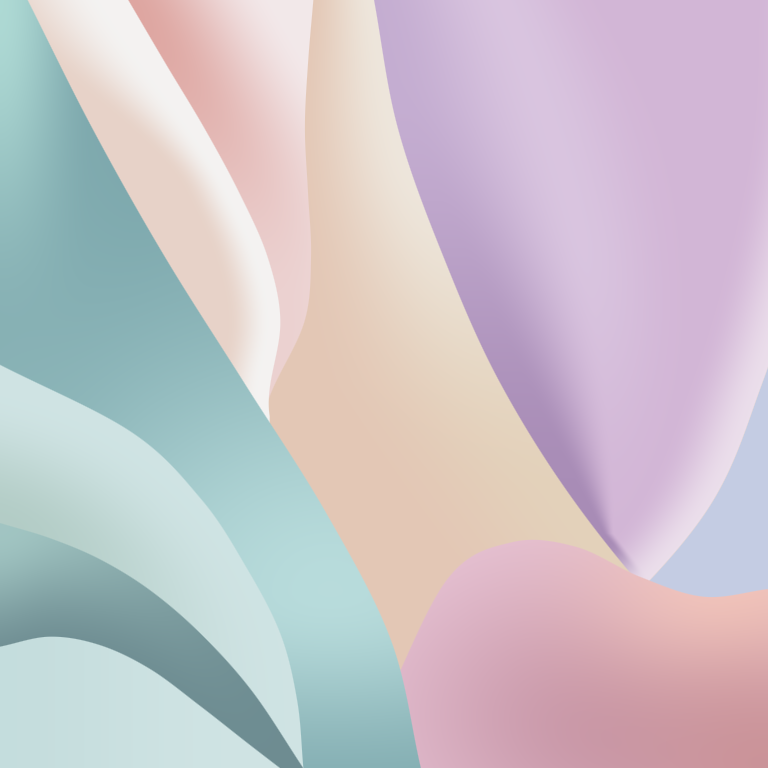
Reproduce this background procedurally as a Shadertoy shader.

```glsl
// Soft pastel backdrop of overlapping petals, leaves and waves.

// Edge profiles: seven evenly spaced knots each, in canvas units.
const float STEM_EDGE[7]   = float[7](.036, .120, .214, .319, .424, .509, .548);
const float LILAC_LEFT[7]  = float[7](.487, .518, .577, .652, .758, .898, 1.068);
const float LILAC_RIGHT[7] = float[7](1.081, 1.074, 1.042, .992, .919, .768, .573);
const float WAVE_TOP[7]    = float[7](.082, .247, .294, .288, .249, .223, .233);
const float BACK_PETAL[7]  = float[7](.408, .401, .397, .401, .405, .397, .358);
const float FRONT_PETAL[7] = float[7](.167, .216, .266, .311, .348, .365, .352);
const float LEAF_EDGE[7]   = float[7](.0, .171, .262, .320, .365, .387, .395);
const float LEAF_BASE[7]   = float[7](.319, .299, .271, .230, .173, .099, .0);
const float HILL_TOP[7]    = float[7](.158, .171, .160, .129, .081, .030, -.020);

const vec3 TAN         = vec3(.89, .78, .71);
const vec3 CREAM       = vec3(.93, .90, .86);
const vec3 SAND        = vec3(.89, .82, .73);
const vec3 SKY         = vec3(.77, .80, .89);
const vec3 LILAC       = vec3(.825, .715, .84);
const vec3 LILAC_LIGHT = vec3(.85, .77, .875);
const vec3 LILAC_EDGE  = vec3(.77, .68, .82);
const vec3 LILAC_DEEP  = vec3(.66, .55, .715);
const vec3 LILAC_GLOW  = vec3(.92, .87, .92);
const vec3 PINK        = vec3(.93, .80, .87);
const vec3 MAUVE       = vec3(.78, .59, .66);
const vec3 SALMON      = vec3(.96, .79, .75);
const vec3 ROSE        = vec3(.87, .65, .63);
const vec3 BLUSH       = vec3(.95, .91, .915);
const vec3 PETAL       = vec3(.905, .825, .785);
const vec3 WHITE       = vec3(.955, .95, .945);
const vec3 TEAL        = vec3(.48, .65, .67);
const vec3 AQUA        = vec3(.72, .86, .86);
const vec3 TEAL_DARK   = vec3(.43, .55, .57);
const vec3 TEAL_SOFT   = vec3(.63, .77, .76);
const vec3 MINT        = vec3(.81, .89, .89);
const vec3 SAGE        = vec3(.70, .80, .775);

// Smooth curve through the knots; t counts knots from zero.
float curve(float t, float k[7]) {
    t = clamp(t, -.5, 6.5);
    int i = int(clamp(floor(t), 0., 5.));
    float f = t - float(i), a = k[i], b = k[i + 1];
    float before = i > 0 ? k[i - 1] : 2. * a - b;
    float after = i < 5 ? k[i + 2] : 2. * b - a;
    float m = .5 * (b - before), n = .5 * (after - a);
    return a + f * (m + f * (3. * (b - a) - 2. * m - n + f * (2. * (a - b) + m + n)));
}

// Antialiased coverage, full where d is positive.
float cover(float d) {
    return clamp(.5 + d / max(fwidth(d), 1e-5), 0., 1.);
}

// One at zero, easing to none at the given width.
float fade(float d, float width) {
    return 1. - smoothstep(0., width, d);
}

vec3 lilacColor(float x, float depth, float left, float right) {
    float rise = max(1. - depth / .75, 0.);
    float fold = .80 - .15 * rise * rise;
    float s = (x - left) / max(fold - left, .02);
    vec3 edge = mix(LILAC_EDGE, LILAC_DEEP, smoothstep(.1, .65, depth));
    vec3 ridge = mix(LILAC_LIGHT, LILAC, smoothstep(.3, .7, depth));
    vec3 c = mix(edge, ridge, smoothstep(.5 * depth, 1.05, s));
    c = mix(c, LILAC, smoothstep(1., 1.8, s));
    return mix(c, LILAC_GLOW, fade(right - x, .095));
}

vec3 waveColor(vec2 p) {
    vec2 q = p - vec2(.80, .07);
    vec3 c = mix(PINK, MAUVE, exp(-dot(q * q, vec2(11., 22.))));
    q = p - vec2(.96, .23);
    c = mix(c, SALMON, exp(-dot(q * q, vec2(28., 60.))));
    q = p - vec2(1.02, .0);
    return mix(c, vec3(.78, .55, .56), .8 * exp(-dot(q * q, vec2(25., 35.))));
}

vec3 stemColor(vec2 p) {
    vec2 q = p - vec2(.43, .23);
    vec3 c = mix(TEAL, AQUA, exp(-dot(q * q, vec2(6., q.y < 0. ? 30. : 9.))));
    c = mix(c, vec3(.55, .71, .72), .5 * fade(p.x, .2));
    return mix(c, vec3(.68, .85, .83), fade(p.x, .12) * smoothstep(.55, 1., p.y));
}

vec3 leafColor(vec2 p, float edge) {
    float base = curve(p.x / .0658, LEAF_BASE);
    float hill = curve(p.x / .0651, HILL_TOP);
    vec3 c = mix(MINT, SAGE, fade(p.y - base, .17) * fade(p.x, .38));
    vec3 under = mix(TEAL_DARK, TEAL_SOFT, smoothstep(-.03, .15, p.y - hill) * fade(p.x, .38));
    c = mix(c, under, cover(base - p.y));
    vec3 mound = mix(vec3(.77, .865, .865), MINT, smoothstep(0., .3, p.x));
    return mix(c, mound, cover(hill - p.y));
}

void mainImage(out vec4 fragColor, in vec2 fragCoord) {
    vec2 p = fragCoord / iResolution.xy;
    float depth = 1. - p.y;

    // Warm backdrop, brighter beside the lilac sweep
    float left = curve(depth * 6., LILAC_LEFT);
    float right = curve(depth * 6., LILAC_RIGHT);
    vec3 warm = mix(CREAM, SAND, smoothstep(.2, .65, depth));
    vec3 col = mix(TAN, warm, fade(left - p.x, mix(.09, .24, min(depth * 2., 1.))));

    // Blue corner and lilac sweep
    col = mix(col, SKY, cover(p.x - right));
    col = mix(col, lilacColor(p.x, depth, left, right), cover(p.x - left) * cover(right - p.x));

    // Rosy wave
    float wave = curve((p.x - .5) * 12., WAVE_TOP);
    col = mix(col, waveColor(p), cover(wave - p.y));

    // Two pale petals
    float back = curve(depth * 12., BACK_PETAL);
    float front = curve(depth * 12., FRONT_PETAL);
    vec3 rose = mix(ROSE, BLUSH, .65 * smoothstep(0., .4, depth));
    col = mix(col, mix(rose, BLUSH, smoothstep(0., .19, p.x - front)), cover(back - p.x));
    float rim = mix(.14, .055, smoothstep(0., .25, depth));
    vec3 petal = mix(PETAL, WHITE, fade(front - p.x - .25 * rim, rim));
    col = mix(col, petal, cover(front - p.x));

    // Teal stem with the layered leaf
    col = mix(col, stemColor(p), cover(curve(depth * 6., STEM_EDGE) - p.x));
    float leaf = curve((depth - .475) / .0875, LEAF_EDGE);
    col = mix(col, leafColor(p, leaf), cover(leaf - p.x));

    fragColor = vec4(col, 1.);
}
```
